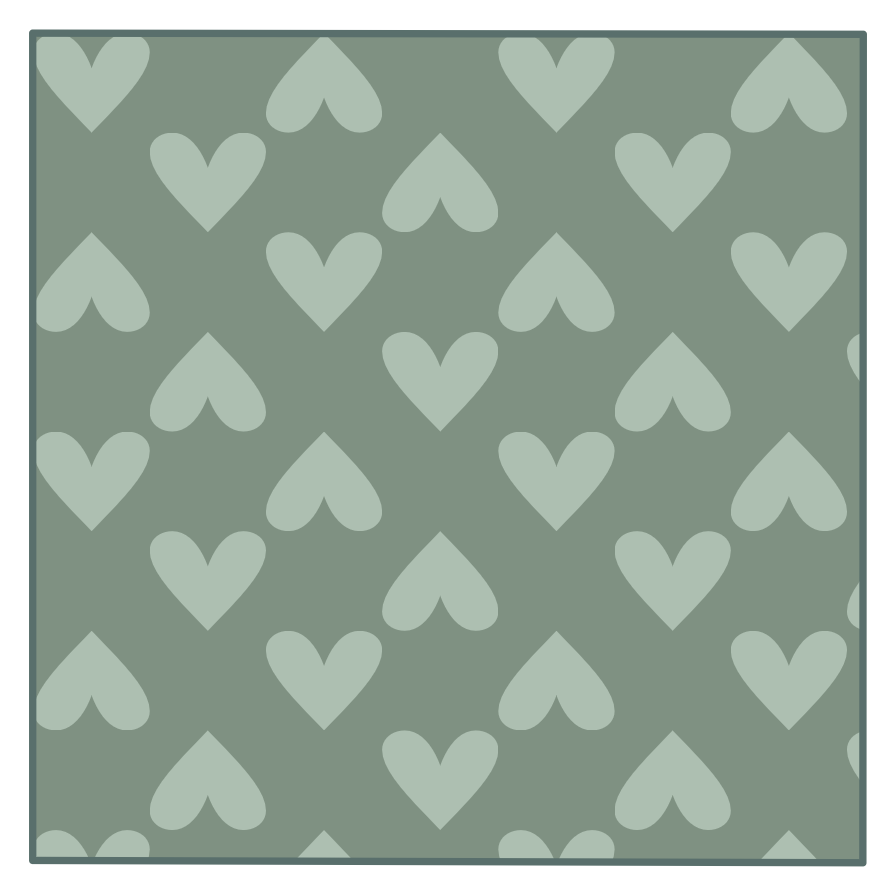
Write a WebGL 1 fragment shader that draws this pattern.

```glsl
precision highp float;
// Staggered pale hearts, alternately upright and inverted, on a framed sage panel.

uniform vec2 u_resolution;

const vec3 PAPER = vec3(1.0);
const vec3 SAGE = vec3(0.498, 0.569, 0.510);
const vec3 PALE = vec3(0.678, 0.749, 0.694);
const vec3 FRAME = vec3(0.348, 0.437, 0.422);

const vec2 CELL = vec2(0.1297, 0.1112);     // column and row pitch
const vec2 GRID_START = vec2(0.0374, 0.9632); // upper left of the first cell
const float HEART_HALF_WIDTH = 0.0649;
const float HEART_HEIGHT = 1.713;           // in half-widths
const float FRAME_RADIUS = 0.0041;
const int CURVE_STEPS = 10;

float segmentDistance(vec2 p, vec2 a, vec2 b) {
  vec2 ab = b - a;
  return length(p - a - ab * clamp(dot(p - a, ab) / dot(ab, ab), 0.0, 1.0));
}

vec2 bezier(vec2 a, vec2 b, vec2 c, vec2 d, float t) {
  float s = 1.0 - t;
  return s * s * s * a + 3.0 * s * s * t * b + 3.0 * s * t * t * c + t * t * t * d;
}

// Returns (distance, side); side flips at each crossing to the right of p.
vec2 traceCurve(vec2 p, vec2 a, vec2 b, vec2 c, vec2 d, vec2 state) {
  vec2 from = a;
  for (int i = 1; i <= CURVE_STEPS; i++) {
    vec2 to = bezier(a, b, c, d, float(i) / float(CURVE_STEPS));
    state.x = min(state.x, segmentDistance(p, from, to));
    if ((from.y > p.y) != (to.y > p.y)) {
      float crossing = from.x + (to.x - from.x) * (p.y - from.y) / (to.y - from.y);
      if (crossing > p.x) state.y = -state.y;
    }
    from = to;
  }
  return state;
}

// Signed distance to a heart with its tip at the origin and half-width 1.
float heartDistance(vec2 p) {
  p.x = abs(p.x);
  vec2 tip = vec2(0.0);
  vec2 side = vec2(1.0, 1.38);
  vec2 top = vec2(0.61, HEART_HEIGHT);
  vec2 notch = vec2(0.0, 1.11);
  vec2 state = vec2(10.0, 1.0);
  state = traceCurve(p, tip, vec2(0.50, 0.52), vec2(1.0, 1.0), side, state);
  state = traceCurve(p, side, vec2(1.0, 1.58), vec2(0.82, HEART_HEIGHT), top, state);
  state = traceCurve(p, top, vec2(0.33, HEART_HEIGHT), vec2(0.12, 1.44), notch, state);
  return state.x * state.y;
}

float coverage(float distance, float pixel) {
  return clamp(0.5 - distance / pixel, 0.0, 1.0);
}

// Hearts sit on every other cell and turn over along each row.
float heartMask(vec2 p, float pixel) {
  vec2 grid = vec2(p.x - GRID_START.x, GRID_START.y - p.y) / CELL;
  vec2 cell = floor(grid);
  float phase = mod(cell.x - cell.y + 16.0, 4.0);
  bool empty = mod(phase, 2.0) > 0.5;
  bool gap = cell.x > 6.5 && cell.y < 1.5; // the upper right edge stays bare
  if (empty || gap) return 0.0;

  vec2 local = vec2(grid.x - cell.x - 0.5, 1.0 - (grid.y - cell.y));
  local *= CELL / HEART_HALF_WIDTH;
  if (phase > 1.0) local.y = HEART_HEIGHT - local.y;
  return coverage(heartDistance(local) * HEART_HALF_WIDTH, pixel);
}

float boxDistance(vec2 p, vec2 low, vec2 high) {
  vec2 outside = max(low - p, p - high);
  return max(outside.x, outside.y);
}

// Four round-ended strokes, slightly out of square.
float frameDistance(vec2 p, float radius) {
  vec2 topLeft = vec2(0.0365, 0.9630);
  vec2 topRight = vec2(0.9635, 0.9617);
  vec2 lowRight = vec2(0.9630, 0.0371);
  vec2 lowLeft = vec2(0.0365, 0.0397);
  float horizontal = min(segmentDistance(p, topLeft, topRight),
                         segmentDistance(p, lowLeft, lowRight));
  float vertical = min(segmentDistance(p, topLeft, lowLeft),
                       segmentDistance(p, topRight, lowRight));
  return min(horizontal, vertical) - radius;
}

void main() {
  float size = min(u_resolution.x, u_resolution.y);
  vec2 p = (gl_FragCoord.xy - 0.5 * u_resolution) / size + 0.5;
  float pixel = 1.0 / size;

  vec3 panel = mix(SAGE, PALE, heartMask(p, pixel));
  float panelEdge = boxDistance(p, vec2(0.0365, 0.0384), vec2(0.9632, 0.9622));
  vec3 color = mix(PAPER, panel, coverage(panelEdge, pixel));
  color = mix(color, FRAME, coverage(frameDistance(p, FRAME_RADIUS), pixel));
  gl_FragColor = vec4(color, 1.0);
}
```
